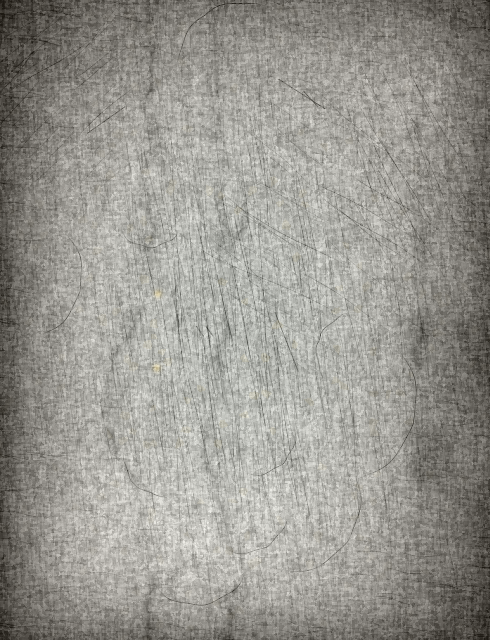
Write a Shadertoy shader that draws this texture.

```glsl
// Worn grey plaster sheet: pale middle, sooty warm borders and soft vertical seams.
// Cellular noise makes the weave and stains; rotated grids scatter the hairline
// scratches, and short lists of arcs and strokes place the deeper marks.

const float WIDTH = 0.766;  // sheet width when its height is 1

// Centre, radius and middle angle of each curved mark
const vec4 ARCS[10] = vec4[10](
  vec4(.397, .323, .065, -.8), vec4(.38, .206, .07, -1.), vec4(.306, .141, .086, -1.4),
  vec4(.449, .219, .114, -.6), vec4(.521, .375, .13, -.3), vec4(.026, .57, .102, -.25),
  vec4(.234, .668, .054, -1.5), vec4(.378, .896, .1, 2.2), vec4(.56, .447, .065, 2.8),
  vec4(.254, .286, .06, 3.9));

// Both ends of each straight mark
const vec4 STROKES[6] = vec4[6](
  vec4(.436, .876, .508, .83), vec4(.475, .857, .497, .833), vec4(.137, .792, .195, .833),
  vec4(.43, .512, .466, .42), vec4(.307, .49, .318, .475), vec4(.322, .49, .333, .475));

vec2 hash2(vec2 p) {
  vec3 q = fract(p.xyx * vec3(.1031, .103, .0973));
  q += dot(q, q.yzx + 33.33);
  return fract((q.xx + q.yz) * q.zy);
}

// Cellular noise: distance to the nearest seed, random value of its cell
vec2 cells(vec2 p) {
  vec2 id = floor(p), f = fract(p), best = vec2(9., 0.);
  for (int j = -1; j <= 1; j++)
  for (int i = -1; i <= 1; i++) {
    vec2 o = vec2(i, j), h = hash2(id + o + 71.);
    float d = length(o + h - f);
    if (d < best.x) best = vec2(d, fract(h.x * 7.3 + h.y * 5.1));
  }
  return best;
}

float spot(vec2 p, vec2 centre, vec2 size) {
  vec2 d = (p - centre) / size;
  return exp(-dot(d, d));
}

float bump(float x, float centre, float size) {
  return spot(vec2(x, 0.), vec2(centre, 0.), vec2(size, 1.));
}

float line(float d, float halfWidth, float px) {
  return clamp((halfWidth - d) / px + .5, 0., 1.);
}

float stroke(vec2 p, vec4 ends, float px) {
  vec2 ab = ends.zw - ends.xy, ap = p - ends.xy;
  float t = clamp(dot(ap, ab) / dot(ab, ab), 0., 1.);
  return line(length(ap - ab * t), .0006, px);
}

// Circular hairline fading toward both ends
float arc(vec2 p, vec4 a, float span, float px) {
  vec2 q = p - a.xy;
  float r = max(length(q), 1e-5);
  float turn = acos(clamp(dot(q / r, vec2(cos(a.w), sin(a.w))), -1., 1.));
  float d = abs(r - a.z + .0015 * sin(turn * 9. + a.w));
  return line(d, .0005, px) * smoothstep(span, span * .6, turn);
}

// One random hairline per cell of a rotated grid; grid = cells across, along
float scratches(vec2 p, float angle, vec2 grid, float seed, float px) {
  vec2 dir = vec2(cos(angle), sin(angle));
  vec2 g = vec2(dot(p, vec2(dir.y, -dir.x)), dot(p, dir)) * grid;
  g.y += hash2(vec2(floor(g.x), seed)).x;
  vec2 f = fract(g), r = hash2(floor(g) + seed * 17. + 200.);
  float x = mix(.3, .7, r.x) + (r.y - .5) * (f.y - .5) * .5 + .05 * sin(f.y * 8. + r.x * 6.);
  float ends = smoothstep(.02, .2, f.y) * smoothstep(.98, .4 + .4 * r.x, f.y);
  return line(abs(f.x - x) / grid.x, .0004, px) * ends * r.y * r.y;
}

// Ragged dark seam at horizontal offset x
float seam(float x, float y, float size) {
  float ragged = .004 * sin(y * 47.) + .003 * sin(y * 113. + 1.) + .0015 * sin(y * 290.);
  return exp(-abs(x + ragged) / size) * (.6 + .4 * sin(y * 31. + sin(y * 73.)));
}

// Soot gathered along the four borders and in a few patches
float sootAt(vec2 p) {
  vec2 far = vec2(WIDTH, 1.) - p;
  float s = .9 * exp(-p.x / .06) + .68 * exp(-far.x / .085);
  s += .55 * exp(-p.y / .05) + .52 * exp(-far.y / .09);
  s += .18 * spot(p, vec2(.06, .93), vec2(.17, .15)) + .25 * spot(p, vec2(.73, .06), vec2(.13, .2));
  s += .22 * spot(p, vec2(.72, .45), vec2(.07, .09)) + .25 * spot(p, vec2(.67, .29), vec2(.03, .05));
  return s - .12 * spot(p, vec2(.68, .88), vec2(.09));
}

void mainImage(out vec4 fragColor, in vec2 fragCoord) {
  vec2 p = fragCoord / iResolution.xy * vec2(WIDTH, 1.);
  float px = 1. / iResolution.y;
  float middle = spot(p, vec2(.38, .48), vec2(.27, .38));

  // Stains and woven grain, stretched along both axes
  vec2 w = p + .012 * sin(p.yx * vec2(31., 27.)) + .005 * sin(p.yx * vec2(83., 97.));
  float stain = cells(w * vec2(13., 9.)).x + .7 * cells(w * vec2(31., 24.)).x - .75;
  float patches = cells(w * vec2(75., 58.)).y + cells(p * vec2(130., 165.)).y - 1.;
  float weave = (1. - .5 * middle) * (cells(p * vec2(55., 310.)).y - .5) + cells(p * vec2(330., 36.)).y - .5;
  float grain = cells(p * 270.).y - .5;
  float soot = sootAt(p) * (1. + .6 * stain + .35 * patches);
  float tone = (.76 + .05 * spot(p, vec2(.3, .17), vec2(.23, .11))) * exp(-max(soot, 0.));
  tone += mix(.115, .04, middle) * patches + .09 * stain * (1. - .5 * middle);
  tone += .085 * weave + .14 * grain;

  // Soft seams running down the sheet
  float leftX = .235 - .07 * bump(p.y, .37, .13), forkX = .363 + .024 * bump(p.y, .69, .045);
  float centreX = .365 - .03 * p.y - .035 * bump(p.y, .3, .1);
  tone -= .18 * seam(p.x - leftX, p.y, .006) + .16 * seam(p.x - centreX, p.y, .005);
  tone -= .18 * seam(p.x - forkX, p.y, .004) * bump(p.y, .65, .13);
  tone -= .2 * seam(p.x - .655, p.y, .011) * bump(p.y, .47, .25);

  // Scattered hairlines: steep, slanting, rising and level
  float hair = 0., marks = 0.;
  float slant = spot(p, vec2(.52, .66), vec2(.22, .17));
  float steep = spot(p, vec2(.63, .77), vec2(.12, .2)), rising = spot(p, vec2(.1, .85), vec2(.13));
  for (float k = 0.; k < 5.; k++) {
    hair += scratches(p, 1.64 + .045 * k, vec2(46. + 9. * k, 2.6 + .6 * k), k, px) * (.1 + .75 * middle);
    hair += scratches(p, 1.6 + .05 * k, vec2(90., 5.), k + 51., px) * middle * .55;
    hair += scratches(p, -.4 - .07 * k, vec2(24., 3.4 + .5 * k), k + 11., px) * slant;
    hair += scratches(p, -1. - .06 * k, vec2(34., 3.5), k + 21., px) * steep * .8;
    hair += scratches(p, .6 + .08 * k, vec2(28., 5.), k + 31., px) * rising * .8;
    hair += scratches(p, .04 * k - .08, vec2(23., 11.), k + 41., px) * (1. - middle) * .5;
  }

  // Deeper marks
  for (int i = 0; i < 10; i++) marks += arc(p, ARCS[i], 1.05, px);
  for (int i = 0; i < 6; i++) marks += stroke(p, STROKES[i], px);
  tone -= .38 * min(hair, 1.) + .38 * min(marks, 1.) * (.75 + grain);

  // Warm shadows, cooler middle and faint ochre flecks
  vec3 color = max(tone, .1) + vec3(.013, -.003, -.027) + middle * vec3(-.02, .006, .008);
  float ochre = spot(p, vec2(.247, .541), vec2(.006)) + spot(p, vec2(.245, .425), vec2(.006));
  ochre += .25 * middle * step(.96, cells(p * vec2(90.)).y);
  fragColor = vec4(clamp(color + ochre * vec3(.06, .01, -.12), 0., 1.), 1.);
}
```
